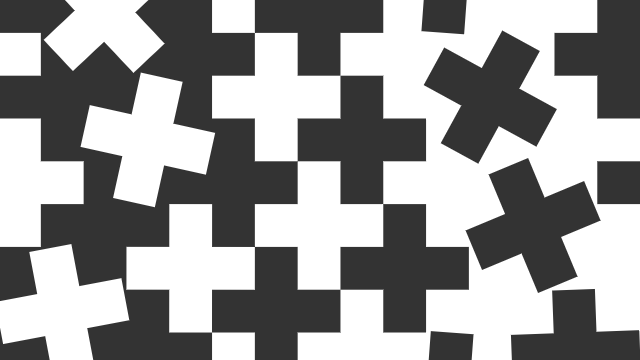
This pattern is drawn by a Shadertoy shader. Its source:

```glsl
const vec3 LIGHT = vec3(1.0);
const vec3 DARK = vec3(0.2);
const float CELL = 0.1189;                   // arm width, in canvas heights
const vec2 ORIGIN = vec2(-0.0026, -0.1264);  // central light plus, from canvas centre
const vec2 STEP_A = vec2(3.0, 1.0);          // lattice of same-coloured pluses, in cells
const vec2 STEP_B = vec2(-1.0, 3.0);
const vec2 DARK_OFFSET = vec2(1.0, 2.0);     // from a light plus to a dark one
const float TURN_LEFT = -2.93;               // columns where the turning begins
const float TURN_RIGHT = 2.38;
const float TURN_WIDTH = 4.06;               // columns taken by a quarter turn
const float QUARTER_TURN = 1.5707963;

float easeInOut(float t) {
    t = clamp(t, 0.0, 1.0);
    return t < 0.5 ? 2.0 * t * t : 1.0 - 2.0 * (1.0 - t) * (1.0 - t);
}

// Clockwise angle of a plus, growing outward from the still middle band
float turnAngle(float column) {
    float travel = max(TURN_LEFT - column, column - TURN_RIGHT);
    return QUARTER_TURN * easeInOut(travel / TURN_WIDTH);
}

vec2 rotate(vec2 p, float angle) {
    float c = cos(angle), s = sin(angle);
    return mat2(c, s, -s, c) * p;
}

float plusDistance(vec2 p) {
    p = abs(p);
    return max(max(p.x, p.y) - 1.5, min(p.x, p.y) - 0.5);
}

// The lattice steps are orthogonal, so rounding finds the nearest centre
vec2 nearestCentre(vec2 p, vec2 offset) {
    p -= offset;
    vec2 index = round(vec2(dot(p, STEP_A), dot(p, STEP_B)) / dot(STEP_A, STEP_A));
    return offset + index.x * STEP_A + index.y * STEP_B;
}

void mainImage(out vec4 fragColor, in vec2 fragCoord) {
    vec2 canvas = (fragCoord - 0.5 * iResolution.xy) / iResolution.y;
    vec2 p = (canvas - ORIGIN) / CELL;
    float pixel = 1.0 / (iResolution.y * CELL);

    // Light pluses over dark on the left, dark over light on the right
    bool lightOnTop = p.x < 0.0;
    vec2 centre = nearestCentre(p, lightOnTop ? vec2(0.0) : DARK_OFFSET);
    float dist = plusDistance(rotate(p - centre, turnAngle(centre.x)));
    float coverage = clamp(0.5 - dist / pixel, 0.0, 1.0);

    float lightness = lightOnTop ? coverage : 1.0 - coverage;
    fragColor = vec4(mix(DARK, LIGHT, lightness), 1.0);
}
```
